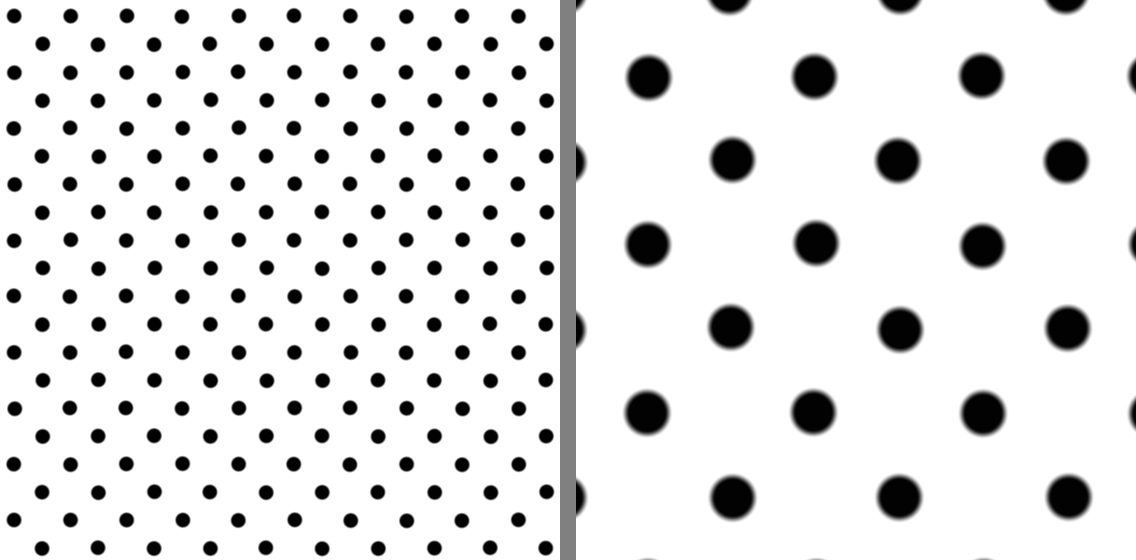
Left, the full canvas; right, a detail of the centre.
Write a Shadertoy shader that draws this pattern.

```glsl
// Staggered black polka dots with soft edges and slight placement wobble on white.

const float GRID = 20.0;                    // squares per side; every other one holds a dot
const vec2  DOT_CENTER = vec2(0.513, 0.42); // within a square
const float DOT_RADIUS = 0.258;             // in squares
const float EDGE_SOFTNESS = 0.05;           // half width of the blurred rim, in squares
const float WOBBLE = 0.022;                 // largest offset of a dot, in squares
const vec3  PAPER = vec3(1.0);
const vec3  INK = vec3(0.006);

float hash(vec2 p) {
    return fract(sin(dot(p, vec2(127.1, 311.7))) * 43758.5453);
}

vec2 hash2(vec2 p) {
    return vec2(hash(p), hash(p + 57.3));
}

void mainImage(out vec4 fragColor, in vec2 fragCoord) {
    vec2 p = fragCoord / iResolution.xy * GRID;
    vec2 square = mod(floor(p), GRID);

    // Checkerboard mask staggers the rows
    float occupied = mod(square.x + square.y, 2.0);

    // Distance to the rim of this square's dot
    vec2 center = DOT_CENTER + WOBBLE * (2.0 * hash2(square) - 1.0);
    float rim = length(fract(p) - center) - DOT_RADIUS;

    // Blurred rim, never sharper than one pixel
    float pixel = GRID / min(iResolution.x, iResolution.y);
    float soft = max(EDGE_SOFTNESS, 0.75 * pixel);
    float ink = occupied * (1.0 - smoothstep(-soft, soft, rim));

    fragColor = vec4(mix(PAPER, INK, ink), 1.0);
}
```
